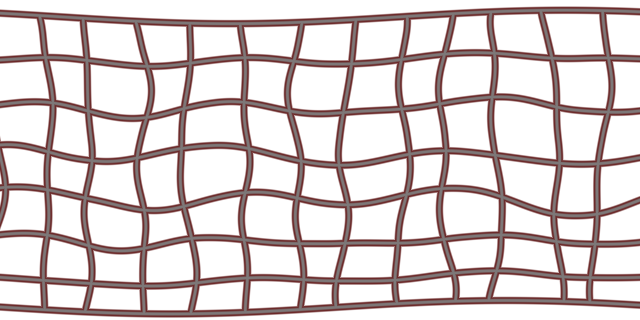
A WebGL 1 fragment shader for this pattern:

```glsl
precision highp float;

uniform vec2 u_resolution;

vec2 gradientAt(vec2 cell) {
  float angle = 6.2832 * fract(sin(dot(cell, vec2(127.1, 311.7))) * 43758.5);
  return vec2(cos(angle), sin(angle));
}

float gradientNoise(vec2 p) {
  vec2 cell = floor(p);
  vec2 f = fract(p);
  vec2 blend = f * f * f * (f * (f * 6.0 - 15.0) + 10.0);
  float a = dot(gradientAt(cell), f);
  float b = dot(gradientAt(cell + vec2(1.0, 0.0)), f - vec2(1.0, 0.0));
  float c = dot(gradientAt(cell + vec2(0.0, 1.0)), f - vec2(0.0, 1.0));
  float d = dot(gradientAt(cell + vec2(1.0, 1.0)), f - vec2(1.0, 1.0));
  return mix(mix(a, b, blend.x), mix(c, d, blend.x), blend.y);
}

// Height of a horizontal strand: calm at the borders, livelier inside
float rowHeight(float row, float x) {
  float t = row / 7.0;
  float inner = sin(3.1416 * t);
  float base = 0.04 + 0.907 * t - 0.17 * t * (1.0 - t) * (1.0 - t) * 2.3;
  float borderSway = -0.021 * cos(3.0 * x - 1.6 - 0.08 * row);
  float innerSway = -0.02 * cos(9.2 * (x - 0.4))
                  + 0.07 * gradientNoise(vec2(x * 2.6 + 0.3, row * 3.7 + 0.4));
  return base + mix(borderSway, innerSway, inner);
}

// Sideways position of a vertical strand
float columnOffset(float column, float y) {
  float x = (column + 0.5) / 6.0;
  float sway = 0.03 * sin(2.4 * x + 0.3);
  float edgeBulge = 0.045 * exp(-7.0 * x) * sin(3.1416 * y);
  float wobble = 0.075 * gradientNoise(vec2(column * 3.7 + 0.4, y * 3.2 + 0.2))
               + 0.05 * gradientNoise(vec2(column * 5.3 + 0.45, y * 0.6 + 7.3));
  return x + sway + edgeBulge + wobble;
}

// Perpendicular distance to a curve from its offset and nearby offset
float curveDistance(float position, float here, float ahead) {
  float slope = (ahead - here) / 0.004;
  return abs(position - here) / sqrt(1.0 + slope * slope);
}

void main() {
  vec2 p = gl_FragCoord.xy / u_resolution.y;
  float pixel = 1.0 / u_resolution.y;
  float nearest = 1.0;

  // Horizontal strands
  for (int i = 0; i < 8; i++) {
    float row = float(i);
    float d = curveDistance(p.y, rowHeight(row, p.x), rowHeight(row, p.x + 0.004));
    nearest = min(nearest, d);
  }

  // Vertical strands, ending on the border strands
  float outside = max(rowHeight(0.0, p.x) - p.y, p.y - rowHeight(7.0, p.x));
  for (int i = -1; i < 13; i++) {
    float column = float(i);
    float d = curveDistance(p.x, columnOffset(column, p.y), columnOffset(column, p.y + 0.004));
    nearest = min(nearest, max(d, outside));
  }

  // Dark red casing with a grey core
  float casing = 1.0 - smoothstep(0.011 - pixel, 0.011 + pixel, nearest);
  float core = 1.0 - smoothstep(0.0048 - pixel, 0.0048 + pixel, nearest);
  vec3 color = mix(vec3(1.0), vec3(0.42, 0.16, 0.16), casing);
  color = mix(color, vec3(0.49, 0.47, 0.47), core);
  gl_FragColor = vec4(color, 1.0);
}
```
